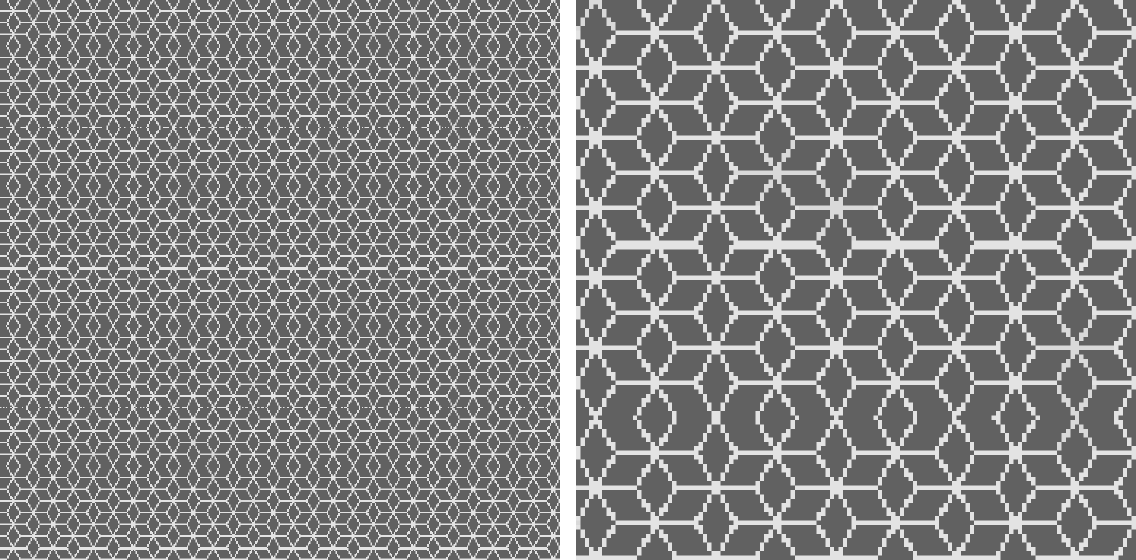
Left, the full canvas; right, a detail of the centre.
Reproduce this pattern procedurally as a Shadertoy shader.

```glsl
// Tumbling-block lattice of thin pale stepped lines on grey, with worn rows.

const float GRID = 384.0;               // stair steps across the canvas
const vec2 REPEATS = vec2(14.0, 24.0);  // cells across and down
const vec2 CELL = GRID / REPEATS;       // cell size, in steps
const float EDGE = CELL.x / 3.0;        // horizontal edge length, in steps
const float LINE_WIDTH = 1.08;          // in steps
const float HEAVY_WIDTH = 1.3;          // covers two steps when centred between
const float THIN_GAPS = 0.5;            // share of steps missing in thin rows
const float FADED_SHARE = 0.08;         // share of stars in the duller tone
const float SMOOTH_SPAN = 0.15;         // subsample offset, in output pixels
const vec3 GROUND = vec3(0.38);
const vec3 LINE = vec3(0.89);
const vec3 FADED_LINE = vec3(0.85);

float hash(vec2 p) {
    vec3 q = fract(vec3(p.xyx) * 0.1031);
    q += dot(q, q.yzx + 33.33);
    return fract((q.x + q.y) * q.z);
}

// Distance to a segment from the origin to tip
float segment(vec2 p, vec2 tip) {
    float t = clamp(dot(p, tip) / dot(tip, tip), 0.0, 1.0);
    return length(p - tip * t);
}

// Horizontal arms of a star; some half rows are lost, dotted or doubled
float levelArms(vec2 d, float row, float column) {
    if (mod(row, 12.0) == 8.0) return 0.0;
    float kind = mod(row, 24.0);
    bool heavy = kind == 1.0;
    if (heavy) d.y += 0.5;
    if (kind == 13.0 && hash(vec2(column, row)) < THIN_GAPS) return 0.0;
    float width = heavy ? HEAVY_WIDTH : LINE_WIDTH;
    return step(segment(abs(d), vec2(EDGE, 0.0)), 0.5 * width);
}

// Colour of one stair step; two interleaved grids of stars share all edges
vec3 lattice(vec2 stepId) {
    vec2 p = stepId + vec2(0.5, 0.0);
    vec3 color = GROUND;
    for (int i = 0; i < 2; i++) {
        float parity = float(i);
        vec2 origin = vec2(EDGE, 0.0) + 0.5 * CELL * vec2(1.0 - parity, parity);
        vec2 id = round((p - origin) / CELL);
        vec2 d = p - origin - id * CELL;

        float slanted = step(segment(abs(d), 0.5 * vec2(EDGE, CELL.y)), 0.5 * LINE_WIDTH);
        float level = levelArms(d, 2.0 * id.y + parity, stepId.x);

        float pick = hash(mod(id, REPEATS) + 41.0 * parity);
        vec3 tone = pick < FADED_SHARE ? FADED_LINE : LINE;
        color = mix(color, tone, max(slanted, level));
    }
    return color;
}

void mainImage(out vec4 fragColor, in vec2 fragCoord) {
    // Average four nearby samples to smooth the step edges
    vec3 color = vec3(0.0);
    for (int i = 0; i < 4; i++) {
        vec2 corner = 2.0 * vec2(i % 2, i / 2) - 1.0;
        vec2 uv = (fragCoord + SMOOTH_SPAN * corner) / iResolution.xy;
        color += 0.25 * lattice(floor(uv * GRID));
    }
    fragColor = vec4(color, 1.0);
}
```
